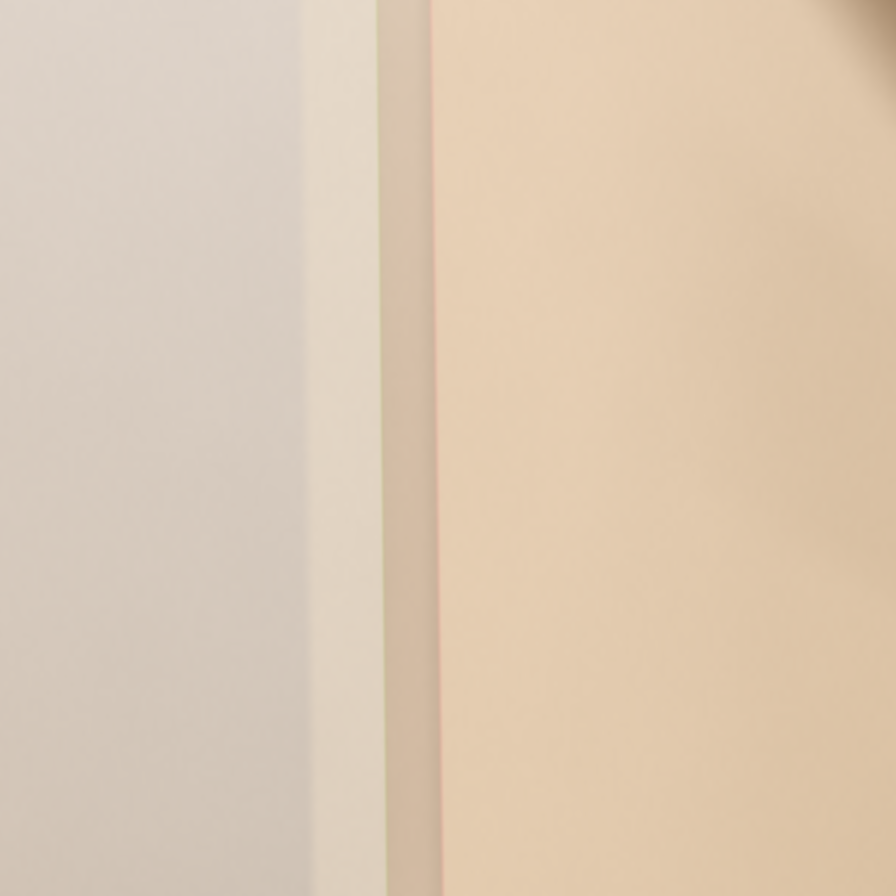
Give the GLSL for this background, as a WebGL 2 fragment shader.

```glsl
#version 300 es
precision highp float;
// Pale wall, door trim, shaded groove and warm panel, side by side.
// Leaning soft edges divide vertical gradients; broad diagonal shadows,
// a dark corner and faint plaster grain are laid over them.
uniform vec2 u_resolution;
out vec4 outColor;

float hash(vec2 p) {
  p = fract(p * vec2(0.1031, 0.1137));
  p += dot(p, p.yx + 33.33);
  return fract((p.x + p.y) * p.x * 7.13);
}

float valueNoise(vec2 p) {
  vec2 cell = floor(p);
  vec2 f = fract(p);
  f = f * f * (3.0 - 2.0 * f);
  float low = mix(hash(cell), hash(cell + vec2(1, 0)), f.x);
  float high = mix(hash(cell + vec2(0, 1)), hash(cell + vec2(1, 1)), f.x);
  return mix(low, high, f.y);
}

// Signed horizontal distance to a nearly upright line
float leaningEdge(vec2 uv, float bottomX, float topX) {
  return uv.x - mix(bottomX, topX, uv.y);
}

float softStep(float d, float width) {
  return smoothstep(-width, width, d);
}

float glow(float d, float width) {
  return exp(-d * d / (width * width));
}

vec3 wallColor(vec2 uv) {
  vec3 c = mix(vec3(0.812, 0.762, 0.710), vec3(0.868, 0.825, 0.785), uv.y);
  return c + vec3(0.008, 0.004, 0.0) * (1.0 - uv.x / 0.34) * (1.0 - uv.y);
}

vec3 trimColor(vec2 uv) {
  return mix(vec3(0.868, 0.810, 0.740), vec3(0.900, 0.850, 0.788), uv.y);
}

vec3 grooveColor(vec2 uv, float across) {
  vec3 c = mix(vec3(0.808, 0.722, 0.627), vec3(0.848, 0.775, 0.690), uv.y * uv.y);
  return c + vec3(0.014, 0.008, 0.010) * sin(across * 3.14159)
           - 0.025 * smoothstep(0.65, 1.0, across);
}

vec3 panelColor(vec2 uv) {
  vec3 c = mix(vec3(0.888, 0.794, 0.682), vec3(0.908, 0.818, 0.716), uv.y);
  c -= vec3(0.034, 0.038, 0.044) * smoothstep(0.55, 1.05, uv.x);
  // Broad diagonal shadow band falling to the right
  float upper = 0.92 - 0.87 * (uv.x - 0.73) - uv.y;
  float lower = uv.y - (0.48 - 0.53 * (uv.x - 0.73));
  float band = softStep(upper, 0.06) * softStep(lower, 0.04);
  c -= vec3(0.016, 0.017, 0.018) * band * smoothstep(0.65, 0.95, uv.x);
  // Dark blurred shape beyond the top right corner
  float corner = (uv.x - 1.0) + 0.72 * (uv.y - 1.0);
  float shade = smoothstep(-0.13, 0.03, corner);
  return c - vec3(0.25, 0.27, 0.28) * shade;
}

void main() {
  vec2 uv = gl_FragCoord.xy / u_resolution;
  float trimEdge = leaningEdge(uv, 0.350, 0.336);
  float grooveEdge = leaningEdge(uv, 0.432, 0.4205);
  float panelEdge = leaningEdge(uv, 0.4945, 0.481);
  float across = clamp(grooveEdge / (grooveEdge - panelEdge), 0.0, 1.0);

  // Layer the surfaces from left to right
  vec3 color = wallColor(uv);
  color = mix(color, trimColor(uv), softStep(trimEdge, 0.009));
  color = mix(color, grooveColor(uv, across), softStep(grooveEdge, 0.0028));
  color = mix(color, panelColor(uv), softStep(panelEdge, 0.0035));

  // Slight colour fringes at the groove borders
  color += vec3(-0.025, 0.004, -0.045) * glow(grooveEdge, 0.0025);
  color += vec3(0.030, -0.024, -0.006) * glow(panelEdge, 0.0028);

  // Soft mottling and fine grain
  float mottle = valueNoise(uv * vec2(14.0, 11.0)) - 0.5;
  float grain = valueNoise(uv * vec2(150.0, 110.0)) - 0.5;
  color += 0.005 * mottle + 0.006 * grain;
  outColor = vec4(clamp(color, 0.0, 1.0), 1.0);
}
```
